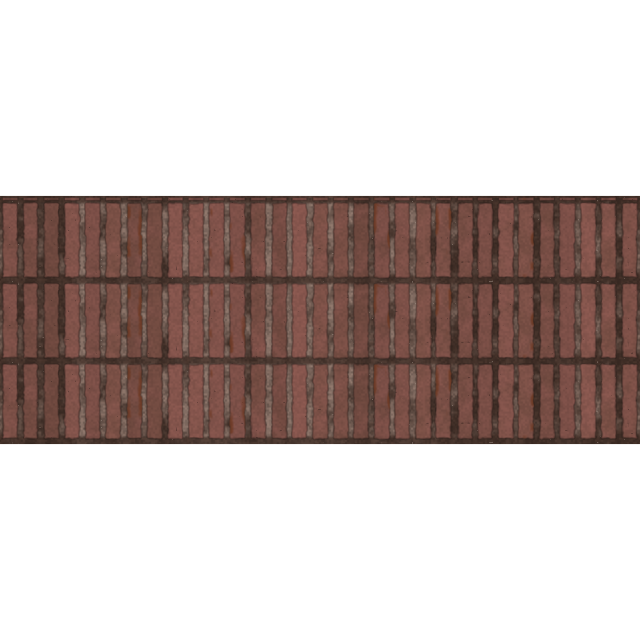
This texture is drawn by a Shadertoy shader. Its source:

```glsl
// A horizontal band of upright weathered bricks on white: three equal courses
// of narrow bricks, shaped by a rounded-box distance with wobbling edges.
// Wrapping value noise adds stained mortar, grain, rust and pale specks.

#define COLUMNS 31.0
#define COURSE_HEIGHT 0.1259
#define FIRST_JOINT 0.3112
#define BAND vec2(0.306, 0.694)
#define BRICK_SIZE vec2(0.72, 0.925)
#define JITTER 0.07
#define EDGE_WOBBLE 0.0024
#define GRAIN 0.12
#define BRICK_RED vec3(0.505, 0.322, 0.290)
#define BRICK_BROWN vec3(0.440, 0.290, 0.250)
#define MORTAR_DARK vec3(0.250, 0.180, 0.150)
#define MORTAR_GREY vec3(0.510, 0.425, 0.385)

float hash(vec2 p) {
    vec3 a = fract(vec3(p.xyx) * 0.1031);
    a += dot(a, a.yzx + 33.33);
    return fract((a.x + a.y) * a.z);
}

// Value noise over the unit square, wrapping after a whole number of cells.
float noise(vec2 p, vec2 cells) {
    p *= cells;
    vec2 i = floor(p), f = fract(p);
    f = f * f * (3.0 - 2.0 * f);
    vec2 a = mod(i, cells), b = mod(i + 1.0, cells);
    return mix(mix(hash(a), hash(vec2(b.x, a.y)), f.x),
               mix(hash(vec2(a.x, b.y)), hash(b), f.x), f.y);
}

float roundedBox(vec2 p, vec2 halfSize, float radius) {
    vec2 d = abs(p) - halfSize + radius;
    return length(max(d, 0.0)) + min(max(d.x, d.y), 0.0) - radius;
}

// Distance to the nearest brick, in canvas units.
float brickDistance(vec2 uv, float course, float column, vec2 wrapped) {
    float shift = (hash(vec2(column, 7.0)) - 0.5) * JITTER;
    float widen = (hash(vec2(column, 19.0)) - 0.5) * JITTER;
    float x = (fract(uv.x * COLUMNS) - 0.5 + shift) / COLUMNS;
    float y = (fract(course) - 0.49) * COURSE_HEIGHT;
    vec2 halfSize = 0.5 * (BRICK_SIZE + vec2(widen, 0.0)) * vec2(1.0 / COLUMNS, COURSE_HEIGHT);

    // Thin cut bricks close the top of the band.
    float sliver = roundedBox(vec2(x, uv.y - 0.6891), vec2(halfSize.x, 0.0022), 0.001);
    float d = course < 3.0 ? min(roundedBox(vec2(x, y), halfSize, 0.003), sliver) : sliver;
    float wobble = noise(wrapped, vec2(96.0, 12.0)) + 0.5 * noise(wrapped, vec2(240.0, 30.0)) - 0.75;
    return d + wobble * EDGE_WOBBLE * (course > 2.97 ? 0.4 : 1.0);
}

vec3 mortarColor(vec2 wrapped, float d, float grain) {
    float gap = mod(floor(wrapped.x * COLUMNS + 0.5), COLUMNS);
    float region = 0.13 * cos(6.2831853 * (wrapped.x - 0.41));
    float stain = noise(wrapped, vec2(62.0, 5.0)) * 0.55 + noise(wrapped, vec2(160.0, 20.0)) * 0.3;
    float pale = smoothstep(0.3, 1.05, stain + region + 0.42 * hash(vec2(gap, 43.0)));
    vec3 color = mix(MORTAR_DARK, MORTAR_GREY, pale);

    // Damp soil gathers in the long joints and against the bricks.
    float joint = min(wrapped.y, 1.0 - wrapped.y);
    color = mix(color, MORTAR_DARK, 0.8 * (1.0 - smoothstep(0.025, 0.075, joint)));
    color *= mix(0.78, 1.0, smoothstep(0.0, 0.0025, d));
    color *= 1.0 + 2.4 * GRAIN * (grain - 0.5);
    float speck = smoothstep(0.96, 0.99, noise(wrapped + 0.37, vec2(208.0, 26.0)));
    return mix(color, vec3(0.62, 0.56, 0.52), 0.5 * speck);
}

vec3 brickColor(vec2 wrapped, float column, float d, float grain) {
    float cloud = noise(wrapped, vec2(40.0, 5.0)) * 0.6 + noise(wrapped, vec2(112.0, 14.0)) * 0.4;
    float tone = hash(vec2(column, 61.0));
    vec3 color = mix(BRICK_RED, BRICK_BROWN, smoothstep(0.4, 1.15, 0.55 * tone + 0.75 * cloud));
    color *= 0.96 + 0.1 * hash(vec2(column, 83.0));
    color *= 1.0 + GRAIN * (grain - 0.5);

    // Worn rims, small pits and rust on a few columns.
    color *= mix(0.74, 1.0, smoothstep(0.0, 0.003, -d));
    float pit = smoothstep(0.95, 0.99, noise(wrapped + 0.61, vec2(184.0, 23.0)));
    color *= 1.0 - 0.25 * pit;
    float rusty = step(0.88, hash(vec2(column, 97.0)));
    float patchy = smoothstep(0.5, 0.75, noise(wrapped, vec2(72.0, 6.0)));
    float rim = 1.0 - smoothstep(0.002, 0.007, -d);
    return mix(color, vec3(0.43, 0.22, 0.13), 0.75 * rusty * patchy * rim);
}

void mainImage(out vec4 fragColor, in vec2 fragCoord) {
    vec2 uv = fragCoord / iResolution.xy;
    float pixel = 1.0 / min(iResolution.x, iResolution.y);

    // Every course shares the same wear, so noise uses the position within it.
    float course = (uv.y - FIRST_JOINT) / COURSE_HEIGHT;
    float column = mod(floor(uv.x * COLUMNS), COLUMNS);
    vec2 wrapped = vec2(uv.x, fract(course));
    float grain = noise(wrapped, vec2(320.0, 40.0));

    float d = brickDistance(uv, course, column, wrapped);
    vec3 mortar = mortarColor(wrapped, d, grain);
    vec3 brick = brickColor(wrapped, column, d, grain);
    vec3 wall = mix(brick, mortar, smoothstep(-pixel, pixel, d));

    // Confine the wall to its band.
    float inside = min(uv.y - BAND.x, BAND.y - uv.y);
    float mask = smoothstep(-0.5 * pixel, 0.5 * pixel, inside);
    fragColor = vec4(mix(vec3(1.0), wall, mask), 1.0);
}
```
